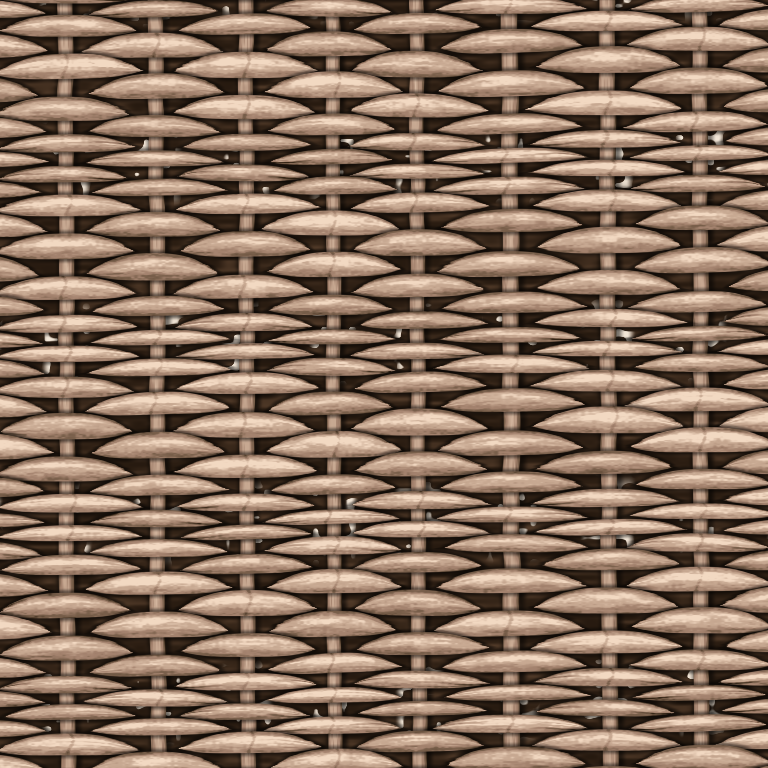
Reproduce this texture procedurally as a Shadertoy shader.

```glsl
// Woven wicker: arched cane strands cross upright posts in alternating rows.
// Row spacing and strand thickness swell and shrink every ten rows; each
// strand is a pointed lens, painted from top to bottom with fibre streaks.

const float TAU = 6.28319;

float hash(vec2 p) {
    vec3 q = fract(p.xyx * vec3(0.1031, 0.1030, 0.0973));
    q += dot(q, q.yzx + 33.33);
    return fract((q.x + q.y) * q.z);
}

float noise(vec2 p) {
    vec2 i = floor(p), f = fract(p);
    f = f * f * (3.0 - 2.0 * f);
    return mix(mix(hash(i), hash(i + vec2(1, 0)), f.x),
               mix(hash(i + vec2(0, 1)), hash(i + vec2(1, 1)), f.x), f.y);
}

// Cane tones from deep shadow (0) to highlight (1)
vec3 caneColor(float light) {
    vec3 c = mix(vec3(0.20, 0.14, 0.08), vec3(0.47, 0.37, 0.29), smoothstep(0.0, 0.3, light));
    c = mix(c, vec3(0.64, 0.51, 0.43), smoothstep(0.3, 0.5, light));
    c = mix(c, vec3(0.78, 0.66, 0.57), smoothstep(0.5, 0.75, light));
    return mix(c, vec3(0.95, 0.85, 0.76), smoothstep(0.75, 1.0, light));
}

// Dark interior, pale see-through slivers and upright posts
vec3 backdrop(vec2 q, float px) {
    float streak = noise(q * vec2(5.0, 4.0));
    vec3 c = mix(vec3(0.15, 0.10, 0.06), vec3(0.32, 0.23, 0.16), streak * streak);

    float post = round(q.x);
    float x = q.x - post + 0.025 * (noise(vec2(post * 7.0, q.y * 0.6)) - 0.5);
    float tight = 0.5 - 0.5 * cos(TAU * (q.y - 0.5) / 10.0);
    float sliver = smoothstep(0.74, 0.82, noise(q * vec2(9.0, 2.3) + 40.0));
    sliver *= smoothstep(0.5, 0.9, tight) * smoothstep(0.3, 0.2, abs(x));
    c = mix(c, vec3(0.95, 0.90, 0.84), sliver);

    float side = x / 0.085;
    float light = 0.72 - 0.5 * side * side - 0.1 * side;
    light += 0.25 * (noise(vec2(q.x * 60.0, q.y * 1.5)) - 0.5);
    c *= 1.0 - 0.5 * smoothstep(0.16, 0.08, abs(x - 0.02));
    return mix(c, caneColor(light), smoothstep(px, -px, abs(x) - 0.085));
}

// Lays the nearest strand of one row over the colour c
vec3 layStrand(vec3 c, vec2 q, float row, float px) {
    float parity = mod(row, 2.0);
    float post = 2.0 * round((q.x - parity) * 0.5) + parity;
    vec2 id = vec2(post, row);
    float r1 = hash(id + 11.0), r2 = hash(id + 57.0), r3 = hash(id + 93.0);
    float phase = TAU * (row - 0.5) / 10.0;

    // Outline: domed top, flatter bottom, slightly ragged ends
    float halfHeight = 0.58 + 0.15 * cos(phase) + 0.06 * (r1 - 0.5);
    float x = q.x - post + 0.08 * (r2 - 0.5);
    float t = x / (0.77 + 0.1 * (r3 - 0.5));
    t *= 1.0 + 0.06 * (noise(q * vec2(6.0, 9.0)) - 0.5);
    float y = row + 0.11 + 0.31 * sin(phase) + 0.1 * (r2 - 0.5) - q.y;
    y += 0.14 * (r1 - 0.5) * x;
    float a = abs(t);
    float top = halfHeight * (1.0 - 1.5 * pow(a, 2.6));
    float bottom = -halfHeight * (1.0 - 0.5 * pow(a, 4.0));
    float inside = min(top - y, y - bottom);

    // Rounded shading, lit from above
    float s = clamp((top - y) / max(top - bottom, 0.01), 0.0, 1.0);
    float light = 0.28 + 0.5 * smoothstep(0.0, 0.28, s) - 0.42 * smoothstep(0.45, 1.0, s);
    light += 0.16 * exp(-pow((s - 0.36) / 0.16, 2.0)) * (1.0 - a);
    light -= 0.16 * pow(a, 3.0);

    // Fibres, blotches and tone differing between strands
    light += 0.26 * (noise(vec2(q.x * 5.0 + r1 * 50.0, s * 11.0 + row * 17.0)) - 0.5);
    light += 0.16 * (noise(q * vec2(26.0, 12.0)) - 0.5);
    light += 0.18 * (r3 - 0.5) + 0.05;

    // Split canes in the tight rows, and a knuckle over some posts
    float splitLine = abs(s - 0.55 - 0.35 * t * sign(r1 - 0.5));
    light -= 0.35 * smoothstep(0.12, 0.0, splitLine) * smoothstep(0.15, 0.6, a)
           * step(0.45, r2) * smoothstep(0.1, -0.5, cos(phase));
    float knuckle = abs(x - 0.1 * (r1 - 0.5) - 0.03 * sin(s * 5.0));
    light -= 0.18 * smoothstep(0.035, 0.0, knuckle) * step(0.6, r3);

    // Contact shadow, then the strand itself
    c *= 1.0 - 0.5 * smoothstep(-0.3, 0.0, inside);
    return mix(c, caneColor(light), smoothstep(-px, px, inside));
}

void mainImage(out vec4 fragColor, in vec2 fragCoord) {
    vec2 uv = fragCoord / iResolution.xy;
    uv.y = 1.0 - uv.y;

    // Weave coordinates: x counts posts, y counts rows downward
    vec2 q = vec2((uv.x - 0.085) / 0.118, (uv.y + 0.01 * uv.x - 0.0865) / 0.0234);
    q.x += 0.13 * exp(-pow((q.x - 4.2) / 1.3, 2.0)) - 0.03 * uv.y;
    q.y += 0.12 * (noise(q * vec2(0.9, 0.3)) - 0.5);

    vec3 color = backdrop(q, 0.7 / (0.118 * iResolution.x));
    float rowPx = 0.7 / (0.0234 * iResolution.y);
    for (float i = -2.0; i <= 2.0; i++)
        color = layStrand(color, q, round(q.y) + i, rowPx);

    fragColor = vec4(color, 1.0);
}
```
